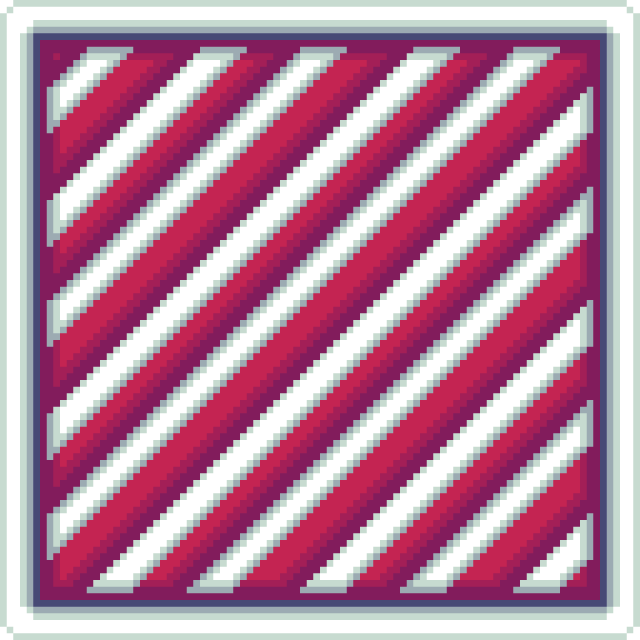
Write a Shadertoy shader that draws this pattern.

```glsl
// A framed square of diagonal candy stripes on a 96 by 96 grid of square cells.
// Each cell is shaded from its distance to the frame and its place in a 32-cell
// stripe period; samples within each pixel are averaged to smooth cell edges.

const vec3 WHITE   = vec3(1.0);
const vec3 PALE    = vec3(0.78, 0.86, 0.815);
const vec3 GREY    = vec3(0.61, 0.67, 0.70);
const vec3 INDIGO  = vec3(0.28, 0.29, 0.46);
const vec3 PURPLE  = vec3(0.51, 0.11, 0.36);
const vec3 MAROON  = vec3(0.64, 0.12, 0.34);
const vec3 CRIMSON = vec3(0.77, 0.14, 0.32);

// Two white bands per period, alternating with shaded red bands
vec3 stripes(int diagonal, int inset) {
    int phase = (diagonal + 12) % 32;
    bool second = phase >= 17;
    int k = second ? phase - 17 : phase;

    if (k < 7) {
        // The second band has a thinner shadow on its leading edge
        int depth = min(second ? k + 1 : k, 6 - k);
        depth = min(depth, inset);
        return depth == 0 ? GREY : depth == 1 ? PALE : WHITE;
    }

    // Red darkens towards the next white band and the frame
    int gap = min((second ? 32 : 17) - phase, inset * 4);
    return gap < 4 ? PURPLE : gap < 6 ? MAROON : CRIMSON;
}

// Nested frame lines with clipped corners
vec3 frame(int ring, int along) {
    if (ring == 0) return along >= 2 ? PALE : WHITE;
    if (ring == 1) return along == 1 ? PALE : WHITE;
    if (ring == 2) return WHITE;
    if (ring == 3) return along >= 5 ? PALE : WHITE;
    if (ring == 4) return along >= 5 ? GREY : PALE;
    return ring == 5 ? INDIGO : PURPLE;
}

vec3 tile(vec2 uv) {
    ivec2 cell = clamp(ivec2(floor(vec2(uv.x, 1.0 - uv.y) * 96.0)), 0, 95);
    ivec2 edge = min(cell, 95 - cell);
    int ring = min(edge.x, edge.y);
    return ring < 7 ? frame(ring, max(edge.x, edge.y))
                    : stripes(cell.x + cell.y, ring - 7);
}

void mainImage(out vec4 fragColor, in vec2 fragCoord) {
    // Average a 4 by 4 grid of samples
    vec3 sum = vec3(0.0);
    for (int j = 0; j < 4; j++) {
        for (int i = 0; i < 4; i++) {
            vec2 offset = (vec2(i, j) + 0.5) / 4.0 - 0.5;
            sum += tile((fragCoord + offset) / iResolution.xy);
        }
    }
    fragColor = vec4(sum / 16.0, 1.0);
}
```
